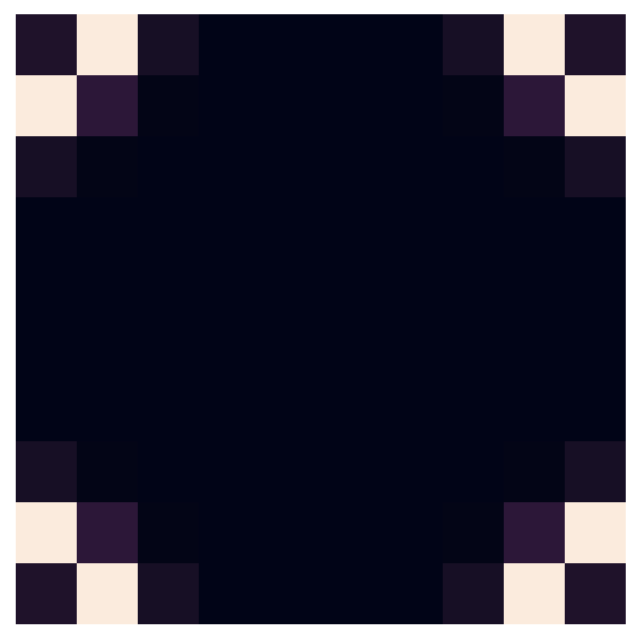
Reproduce this background procedurally as a Shadertoy shader.

```glsl
// Dark ten-by-ten board of square cells with cream and plum corners on a white margin.

// Colour of a cell, given its column and row counted from the nearest corner
vec3 cellColor(vec2 cell) {
    float ring = cell.x + cell.y;
    bool onEdge = min(cell.x, cell.y) < 0.5;

    if (ring < 0.5) return vec3(0.12, 0.07, 0.165);              // corner plum
    if (ring < 1.5) return vec3(0.984, 0.92, 0.865);             // cream
    if (ring < 2.5) return onEdge ? vec3(0.092, 0.06, 0.145)     // dusky violet
                                  : vec3(0.173, 0.092, 0.22);    // bright plum
    if (ring < 3.5 && !onEdge) return vec3(0.012, 0.018, 0.088); // faint shade
    return vec3(0.005, 0.014, 0.09);                             // midnight blue
}

// Board and margin at a point of the unit canvas
vec3 scene(vec2 uv) {
    vec2 grid = (uv - 0.0247) / 0.0953;
    if (any(lessThan(grid, vec2(0.0))) || any(greaterThanEqual(grid, vec2(10.0))))
        return vec3(1.0);

    // Fold the board so that all four corners share one pattern
    vec2 cell = floor(grid);
    return cellColor(min(cell, 9.0 - cell));
}

void mainImage(out vec4 fragColor, in vec2 fragCoord) {
    // Average a 4 by 4 set of samples per pixel to smooth the edges
    vec3 color = vec3(0.0);
    for (int i = 0; i < 16; i++) {
        vec2 offset = (vec2(i % 4, i / 4) + 0.5) / 4.0 - 0.5;
        color += scene((fragCoord + offset) / iResolution.xy);
    }
    fragColor = vec4(color / 16.0, 1.0);
}
```
